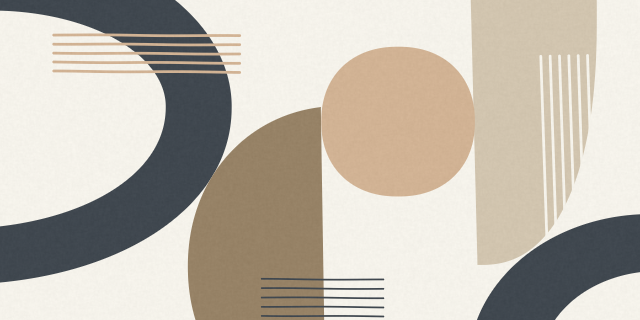
Give the GLSL for this background, as a Shadertoy shader.

```glsl
const vec3 CREAM = vec3(0.96, 0.95, 0.92);
const vec3 SLATE = vec3(0.25, 0.28, 0.31);
const vec3 SAND  = vec3(0.82, 0.77, 0.685);
const vec3 BROWN = vec3(0.59, 0.51, 0.40);
const vec3 PEACH = vec3(0.82, 0.70, 0.58);

float hash(vec2 p) {
    p = fract(p * vec2(0.1031, 0.1173));
    p += dot(p, p.yx + 33.33);
    return fract((p.x + p.y) * p.x * 97.0);
}

float noise(vec2 p) {
    vec2 i = floor(p), f = fract(p);
    f = f * f * (3.0 - 2.0 * f);
    return mix(mix(hash(i), hash(i + vec2(1, 0)), f.x),
               mix(hash(i + vec2(0, 1)), hash(i + vec2(1, 1)), f.x), f.y);
}

// Approximate signed distance to a superellipse of exponent n
float superellipse(vec2 p, vec2 radii, float n) {
    vec2 u = max(abs(p) / radii, 0.001);
    float k = pow(pow(u.x, n) + pow(u.y, n), 1.0 / n);
    return (k - 1.0) * pow(k, n - 1.0) / length(pow(u, vec2(n - 1.0)) / radii);
}

// Bow with its rightmost point at tip, and separate upper and lower radii
float bow(vec2 p, vec2 tip, vec2 upper, vec2 lower) {
    bool above = p.y > tip.y;
    vec2 radii = above ? upper : lower;
    return superellipse(p - tip + vec2(radii.x, 0.0), radii, above ? 2.0 : 2.1);
}

float segment(vec2 p, vec2 a, vec2 b) {
    vec2 ab = b - a;
    return length(p - a - ab * clamp(dot(p - a, ab) / dot(ab, ab), 0.0, 1.0));
}

// Row of parallel strokes, each shifted by gap from the last
float strokes(vec2 p, vec2 a, vec2 b, vec2 gap, int count, float halfWidth) {
    float d = 1e5;
    for (int i = 0; i < count; i++) {
        d = min(d, segment(p - gap * float(i), a, b));
    }
    return d - halfWidth;
}

vec3 paint(vec3 base, vec3 colour, float d, float pixel) {
    return mix(base, colour, clamp(0.5 - d / pixel, 0.0, 1.0));
}

// Fine woven paper fibres, centred on zero
float paperGrain(vec2 p) {
    float fibres = noise(p * vec2(0.9, 3.2)) + noise(p * vec2(3.2, 0.9) + 71.0);
    return (fibres - 1.0) * 0.014 + (noise(p * 2.6 + 19.0) - 0.5) * 0.012;
}

void mainImage(out vec4 fragColor, in vec2 fragCoord) {
    // Canvas height spans 100 units
    float pixel = 100.0 / iResolution.y;
    vec2 p = fragCoord * pixel;
    vec3 col = CREAM;

    // Left arch
    float outer = bow(p, vec2(72.4, 66.7), vec2(75.0, 51.6), vec2(88.0, 55.7));
    float inner = bow(p, vec2(51.8, 66.7), vec2(54.4, 30.0), vec2(67.4, 38.3));
    col = paint(col, SLATE, max(outer, -inner), pixel);

    // Brown half dome
    float dome = superellipse(p - vec2(106.6, 16.7), vec2(47.9, 50.2), 2.08);
    float domeCut = p.x - 101.3 + 0.0157 * p.y;
    col = paint(col, BROWN, max(dome, domeCut), pixel);

    // Sand panel with pale strokes
    float panel = superellipse(p - vec2(150.0, 94.8), vec2(36.5, 77.6), 2.35);
    float panelCut = 149.65 - 0.0254 * p.y - p.x;
    col = paint(col, SAND, max(panel, panelCut), pixel);
    float pale = strokes(p, vec2(169.0, 82.4), vec2(171.0, 22.0), vec2(2.92, 0.05), 6, 0.43);
    col = paint(col, CREAM, pale, pixel);

    // Peach pebble
    float pebble = superellipse(p - vec2(124.4, 62.0), vec2(24.0, 23.4), 2.2);
    col = paint(col, PEACH, pebble, pixel);

    // Lower right arch
    outer = superellipse(p - vec2(203.1, -14.6), vec2(56.8, 47.7), 2.0);
    inner = superellipse(p - vec2(205.7, -14.6), vec2(37.0, 29.9), 2.0);
    col = paint(col, SLATE, max(outer, -inner), pixel);

    // Hand drawn horizontal strokes
    vec2 wavy = p + vec2(0.0, 0.08 * sin(p.x * 0.16 + floor(p.y / 2.84)));
    float warm = strokes(wavy, vec2(16.8, 89.1), vec2(74.9, 88.8), vec2(0.0, -2.84), 5, 0.43);
    col = paint(col, PEACH, warm, pixel);
    float dark = strokes(wavy, vec2(81.8, 12.8), vec2(119.8, 12.6), vec2(0.0, -2.87), 5, 0.27);
    col = paint(col, SLATE, dark, pixel);

    fragColor = vec4(col + paperGrain(p), 1.0);
}
```
